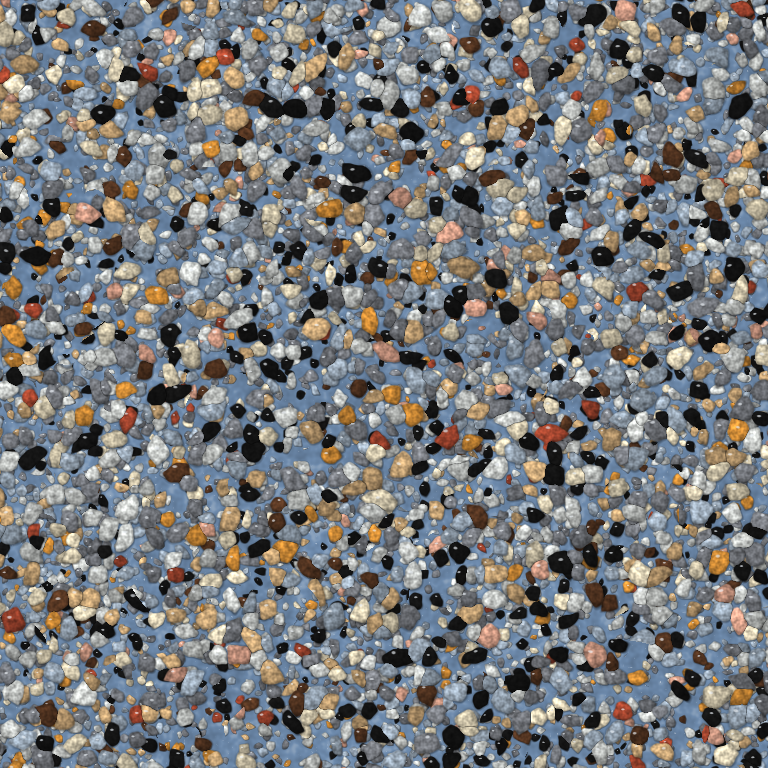
Reproduce this texture procedurally as a Shadertoy shader.

```glsl
const float TAU = 6.2831853;
const int LAYERS = 3;
const int SIDES = 6;
const int KINDS = 10;

// Per layer, small chips to large pebbles: cells across, radius, fill, colourfulness
const vec4 LAYER[LAYERS] = vec4[](
    vec4(84.0, 0.40, 0.56, 0.55),
    vec4(54.0, 0.45, 0.60, 0.85),
    vec4(38.0, 0.46, 0.64, 1.00));

// Stone colours, with the cumulative share in w; neutral kinds come first
const vec4 STONE[KINDS] = vec4[](
    vec4(0.54, 0.59, 0.64, 0.13),
    vec4(0.70, 0.71, 0.70, 0.32),
    vec4(0.42, 0.43, 0.45, 0.51),
    vec4(0.78, 0.74, 0.64, 0.61),
    vec4(0.07, 0.07, 0.07, 0.76),
    vec4(0.70, 0.58, 0.42, 0.86),
    vec4(0.74, 0.50, 0.20, 0.905),
    vec4(0.30, 0.19, 0.12, 0.955),
    vec4(0.58, 0.25, 0.17, 0.973),
    vec4(0.75, 0.56, 0.48, 1.00));

const vec3 CEMENT = vec3(0.42, 0.53, 0.66);
const vec3 HAZE = vec3(0.66, 0.70, 0.74);
const vec3 GLINT = vec3(0.93, 0.95, 0.97);
const vec2 LIGHT = vec2(-0.5, 0.8);
const float JITTER = 0.75;
const float CORNER_POWER = 7.0;
const float EDGE_SOFTNESS = 0.0011;
const float CONTACT_SHADOW = 0.30;
const float MOTTLE = 0.42;

struct Pebble {
    float shape;   // 1 on the outline, less inside
    float rival;   // shape value of the next pebble
    float size;    // radius in canvas units
    vec2 offset;   // position from the centre, in radii
    vec3 seed;
};

vec3 hash3(vec3 p) {
    p = fract(p * vec3(0.1031, 0.1030, 0.0973));
    p += dot(p, p.yxz + 33.33);
    return fract((p.xxy + p.yxx) * p.zyx);
}

float cornerSlope(vec2 corner, vec2 delta) {
    float angle = TAU * hash3(vec3(corner, 5.0)).x;
    return dot(vec2(cos(angle), sin(angle)), delta);
}

float gradientNoise(vec2 p) {
    vec2 i = floor(p), f = p - i;
    vec2 u = f * f * f * (f * (f * 6.0 - 15.0) + 10.0);
    vec2 e = vec2(1.0, 0.0);
    return mix(mix(cornerSlope(i, f), cornerSlope(i + e, f - e), u.x),
               mix(cornerSlope(i + e.yx, f - e.yx), cornerSlope(i + 1.0, f - 1.0), u.x), u.y);
}

// Convex polygon with uneven sides and rounded corners
float pebbleShape(vec2 q, float seed) {
    float total = 0.0;
    for (int i = 0; i < SIDES; i++) {
        vec3 rnd = hash3(vec3(seed * 91.0, float(i) * 7.0, 3.0));
        float angle = (float(i) + 0.7 * rnd.x) * TAU / float(SIDES);
        float side = dot(q, vec2(cos(angle), sin(angle))) / mix(0.82, 1.2, rnd.y);
        total += pow(max(side, 0.0001), CORNER_POWER);
    }
    return pow(total, 1.0 / CORNER_POWER);
}

Pebble findPebble(vec2 uv, vec4 layer, float layerId, float density) {
    Pebble best = Pebble(9.0, 9.0, 1.0, vec2(0.0), vec3(0.0));
    vec2 p = uv * layer.x;
    vec2 home = floor(p);
    for (int y = -1; y <= 1; y++)
    for (int x = -1; x <= 1; x++) {
        vec2 id = home + vec2(x, y);
        vec3 place = hash3(vec3(id, layerId * 13.0 + 1.0));
        if (place.z > layer.z + density) continue;
        vec3 seed = hash3(vec3(id, layerId * 13.0 + 47.0));
        float size = layer.y * mix(0.72, 1.25, seed.x);
        vec2 offset = (p - id - 0.5 - JITTER * (place.xy - 0.5)) / size;
        if (dot(offset, offset) > 5.0) continue;
        float angle = seed.y * TAU, stretch = mix(1.0, 1.3, seed.z);
        vec2 q = mat2(cos(angle), sin(angle), -sin(angle), cos(angle)) * offset;
        float shape = pebbleShape(q * vec2(stretch, 1.0 / stretch), seed.z);
        if (shape < best.shape)
            best = Pebble(shape, best.shape, size / layer.x, offset, seed);
        else
            best.rival = min(best.rival, shape);
    }
    return best;
}

vec3 stoneColour(float pick) {
    for (int i = 0; i < KINDS; i++)
        if (pick <= STONE[i].w) return STONE[i].rgb;
    return STONE[0].rgb;
}

vec3 shadePebble(Pebble s, vec2 uv, float colourfulness) {
    vec3 rnd = hash3(s.seed * 517.0);
    float pick = rnd.z < colourfulness ? rnd.x : rnd.x * STONE[2].w;
    vec3 colour = stoneColour(pick) * mix(0.84, 1.16, rnd.y);
    // Mineral mottling, rounded body and dark seam to the neighbour
    float grain = gradientNoise(uv * 130.0 + rnd.xy * 40.0) + 0.6 * gradientNoise(uv * 290.0);
    colour *= 1.0 + MOTTLE * grain;
    colour *= 1.03 + 0.13 * dot(s.offset, LIGHT) - 0.20 * smoothstep(0.65, 1.0, s.shape);
    colour *= mix(0.65, 1.0, smoothstep(0.0, 0.16, s.rival - s.shape));
    // Wet highlight
    vec2 spot = s.offset - LIGHT * 0.5 - 0.5 * (rnd.yz - 0.5);
    float wet = 1.0 - smoothstep(0.07, 0.24, length(spot * vec2(0.8, 1.3)));
    return mix(colour, GLINT, wet * step(0.45, s.seed.y) * 0.65);
}

void mainImage(out vec4 fragColor, in vec2 fragCoord) {
    vec2 uv = fragCoord / iResolution.y;
    float softness = max(EDGE_SOFTNESS, 0.7 / iResolution.y);
    float patches = gradientNoise(uv * 5.0 + 3.0) + 0.5 * gradientNoise(uv * 13.0);
    vec2 warped = uv + 0.0016 * vec2(gradientNoise(uv * 95.0), gradientNoise(uv * 95.0 + 31.0));

    // Cement with pale haze and small glints
    float film = gradientNoise(uv * 60.0) + 0.6 * gradientNoise(uv * 150.0);
    vec3 colour = CEMENT * (1.0 + 0.16 * film + 0.10 * patches);
    colour = mix(colour, HAZE, 0.4 * smoothstep(0.1, 0.7, film + 0.3 * patches));
    colour = mix(colour, GLINT, 0.5 * smoothstep(0.42, 0.62, gradientNoise(uv * 210.0 + 9.0)));

    // Pebbles, each layer lying over the smaller one
    for (int i = 0; i < LAYERS; i++) {
        Pebble s = findPebble(warped, LAYER[i], float(i), 0.28 * patches);
        float soft = softness / s.size;
        float rim = 1.0 - smoothstep(1.0, 1.28, s.shape);
        colour *= 1.0 - CONTACT_SHADOW * rim * (0.75 - 0.4 * dot(s.offset, LIGHT));
        float cover = 1.0 - smoothstep(1.0 - soft, 1.0 + soft, s.shape);
        if (cover > 0.0) colour = mix(colour, shadePebble(s, uv, LAYER[i].w), cover);
    }
    fragColor = vec4(clamp(colour, 0.0, 1.0), 1.0);
}
```
